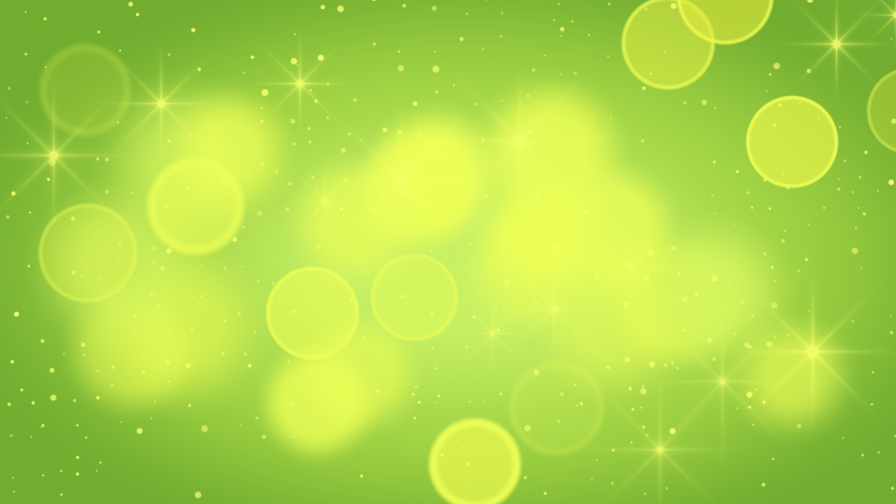
This background is drawn by a WebGL 1 fragment shader. Its source:

```glsl
precision highp float;

uniform vec2 u_resolution;

const vec3 DARK_GREEN = vec3(0.45, 0.68, 0.19);
const vec3 MID_GREEN = vec3(0.62, 0.82, 0.26);
const vec3 LIGHT_LIME = vec3(0.78, 0.94, 0.39);
const vec3 YELLOW = vec3(0.93, 1.0, 0.34);
const vec3 AMBER = vec3(0.86, 0.88, 0.19);
const vec3 SPARKLE = vec3(0.95, 1.0, 0.42);

float hash(vec2 p) {
  return fract(sin(dot(p, vec2(127.1, 311.7))) * 43758.55);
}

vec2 hash2(vec2 p) {
  return vec2(hash(p), hash(p + 17.3));
}

// Evenly spread sequence in the unit square, with a little jitter
vec2 scatter(float n, float seed) {
  vec2 even = fract(seed + n * vec2(0.618, 0.4142));
  return even + 0.08 * (hash2(vec2(n, seed)) - 0.5);
}

float disc(float d, float radius, float blur) {
  return 1.0 - smoothstep(radius - blur, radius + blur, d);
}

vec3 backdrop(float edge) {
  vec3 color = mix(LIGHT_LIME, MID_GREEN, smoothstep(0.1, 0.4, edge));
  return mix(color, DARK_GREEN, smoothstep(0.34, 0.6, edge));
}

// Wide, out of focus lights gathered in the lower middle
vec3 addGlows(vec3 color, vec2 p, float aspect) {
  for (int i = 1; i <= 18; i++) {
    float n = float(i);
    vec2 center = mix(vec2(0.1 * aspect, 0.17), vec2(0.88 * aspect, 0.72), scatter(n, 0.5));
    vec2 r = hash2(vec2(n, 4.0));
    float radius = mix(0.09, 0.125, r.x);
    float glow = disc(length(p - center), radius, radius * mix(0.35, 0.65, r.y));
    vec3 tint = mix(YELLOW, LIGHT_LIME, step(0.8, r.y) * 0.6);
    color = mix(color, tint, glow * mix(0.45, 1.0, hash(vec2(n, 9.0))));
  }
  return color;
}

// Nearly focused discs with a thin bright rim, more amber near the border
vec3 addBokeh(vec3 color, vec2 p, float aspect, float px) {
  for (int i = 1; i <= 11; i++) {
    float n = float(i);
    vec2 unit = scatter(n, 0.27);
    vec2 r = hash2(vec2(n, 21.0));
    float d = length(p - unit * vec2(aspect, 1.0));
    float radius = mix(0.086, 0.098, r.x);
    float blur = max(px, mix(0.002, 0.016, r.y * r.y));
    float border = smoothstep(0.3, 0.6, length(unit - 0.5));
    float strength = mix(0.15, 0.9, hash(vec2(n, 33.0)));
    float rim = 1.0 - smoothstep(0.0, 0.004 + blur, abs(d - radius + 0.004));
    color = mix(color, mix(YELLOW, AMBER, border * 0.7), disc(d, radius, blur) * strength * 0.85);
    color = mix(color, YELLOW, rim * strength);
  }
  return color;
}

// One pair of crossed rays that taper towards their tips
float rays(vec2 q, float reach, float width) {
  vec2 a = abs(q);
  vec2 taper = max(1.0 - a / reach, 0.0);
  vec2 beam = exp(-a.yx / width) * taper * sqrt(taper);
  return beam.x + beam.y;
}

// Eight-pointed stars, denser towards the upper right
float starlight(vec2 p, float aspect, float px) {
  float light = 0.0;
  for (int i = 1; i <= 14; i++) {
    float n = float(i);
    vec2 unit = pow(clamp(scatter(n, 0.81), 0.0, 1.0), vec2(0.75));
    vec2 q = p - unit * vec2(aspect, 1.0);
    float size = mix(0.08, 0.2, pow(hash(vec2(n, 51.0)), 2.0));
    float width = max(px * 0.8, size * 0.022);
    vec2 diagonal = vec2(q.x + q.y, q.y - q.x) * 0.7071;
    float star = rays(q, size, width) + 0.75 * rays(diagonal, size * 1.1, width);
    star += 0.6 * exp(-length(q) / (size * 0.1));
    light += star * mix(0.35, 0.8, hash(vec2(n, 57.0)));
  }
  return min(light, 1.0);
}

// Cellular dust: at most one speck in each cell
float dust(vec2 p, float cell, float share, float maxRadius, float px) {
  vec2 id = floor(p / cell);
  vec2 center = (id + mix(vec2(0.2), vec2(0.8), hash2(id + cell))) * cell;
  float drift = sin(center.x * 5.0 + 1.0) * sin(center.y * 6.0) + 0.5 * sin(center.x * 11.0 - center.y * 7.0);
  float present = step(hash(id + 3.7), share * (1.0 + 0.7 * drift));
  float size = hash(id + 8.1);
  float radius = maxRadius * mix(0.4, 1.0, size * size);
  return present * disc(length(p - center), radius, px) * mix(0.5, 1.0, hash(id + 5.9));
}

void main() {
  float px = 1.0 / u_resolution.y;
  float aspect = u_resolution.x * px;
  vec2 p = gl_FragCoord.xy * px;
  vec2 uv = gl_FragCoord.xy / u_resolution;
  float edge = length((uv - vec2(0.52, 0.48)) * vec2(1.0, 0.98));

  vec3 color = backdrop(edge);
  color = addGlows(color, p, aspect);
  color = addBokeh(color, p, aspect, px);
  color = mix(color, SPARKLE, starlight(p, aspect, px) * 0.9);

  float specks = max(dust(p, 0.06, 0.28, 0.007, px), dust(p + 0.31, 0.035, 0.17, 0.0035, px));
  color = mix(color, SPARKLE, specks);
  gl_FragColor = vec4(color, 1.0);
}
```
